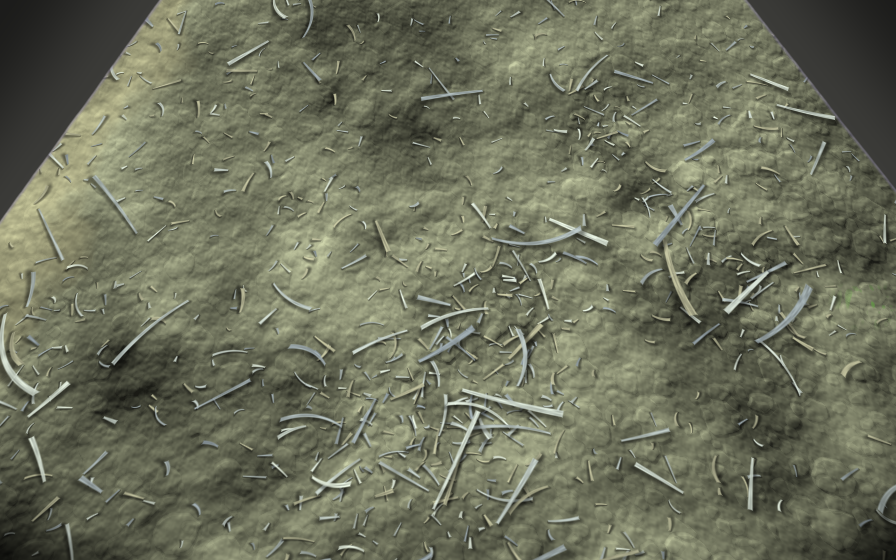
Give the GLSL for this texture, as a Shadertoy shader.

```glsl
const vec3 SOIL_TINT = vec3(1.0, 1.03, 0.83);
const vec3 TRACK_TINT = vec3(1.05, 1.04, 0.80);
const vec3 STRAW_PALE = vec3(0.90, 0.94, 0.87);
const vec3 STRAW_COOL = vec3(0.56, 0.61, 0.64);
const vec3 STRAW_TAN = vec3(0.72, 0.71, 0.56);
const vec3 LEAF_GREEN = vec3(0.34, 0.52, 0.24);
const vec3 BACKDROP = vec3(0.20, 0.20, 0.19);
const vec3 FRINGE = vec3(0.50, 0.47, 0.60);
const vec2 LIGHT_STEP = vec2(-0.003, 0.006);
const float SOIL_LEVEL = 0.465;
const float RELIEF_GAIN = 1.7;
const float ASPECT = 1.6;
const vec2 PLANT = vec2(1.55, 0.46);

// Straw heaps and hollows: centre and radius
const vec3 HEAPS[6] = vec3[6](
    vec3(1.08, 0.78, 0.10), vec3(0.90, 0.47, 0.14), vec3(0.75, 0.22, 0.20),
    vec3(1.21, 0.61, 0.09), vec3(1.36, 0.49, 0.10), vec3(0.08, 0.42, 0.10));
const vec3 HOLLOWS[6] = vec3[6](
    vec3(0.58, 0.84, 0.07), vec3(0.68, 0.72, 0.07), vec3(0.58, 0.29, 0.09),
    vec3(0.24, 0.35, 0.09), vec3(0.05, 0.12, 0.12), vec3(1.14, 0.65, 0.07));

vec4 hash4(vec2 p) {
    vec4 q = fract(p.xyxy * vec4(0.1031, 0.1030, 0.0973, 0.1099));
    q += dot(q, q.wzxy + 33.33);
    return fract((q.xxyz + q.yzzw) * q.zywx);
}

float valueNoise(vec2 p) {
    vec2 i = floor(p), f = fract(p);
    f = f * f * (3.0 - 2.0 * f);
    return mix(mix(hash4(i).x, hash4(i + vec2(1, 0)).x, f.x),
               mix(hash4(i + vec2(0, 1)).x, hash4(i + vec2(1, 1)).x, f.x), f.y);
}

float fbm(vec2 p) {
    float sum = 0.0, amp = 0.5;
    for (int i = 0; i < 6; i++) {
        sum += amp * valueNoise(p);
        p = mat2(1.6, 1.2, -1.2, 1.6) * p + 7.3;
        amp *= 0.55;
    }
    return sum / 1.08;
}

// Cellular domes: round clods of varied size
float clods(vec2 p) {
    float top = 0.0;
    for (int k = 0; k < 9; k++) {
        vec2 id = floor(p) + vec2(k % 3 - 1, k / 3 - 1);
        vec4 r = hash4(id + 51.0);
        float radius = mix(0.12, 0.6, r.z * r.z);
        vec2 d = (p - id - r.xy) / radius;
        top = max(top, radius * sqrt(max(0.0, 1.0 - dot(d, d))));
    }
    return top;
}

// Foreshortening: features shrink toward the top
vec2 ground(vec2 p) {
    return vec2((p.x - 0.8) * (0.85 + 0.5 * p.y), p.y * (0.9 + 0.3 * p.y)) + 3.0;
}

float heapDensity(vec2 g) {
    float density = 0.16;
    for (int i = 0; i < 6; i++) {
        vec2 d = (g - ground(HEAPS[i].xy)) / HEAPS[i].z;
        density += 0.8 * exp(-dot(d, d));
    }
    return min(density, 1.0);
}

float soilHeight(vec2 g, float lumpiness) {
    vec2 ragged = g + 0.010 * vec2(valueNoise(g * 70.0), valueNoise(g * 70.0 + 40.0));
    return fbm(g * 7.0) + lumpiness * (0.24 * clods(ragged * 17.0) + 0.13 * clods(ragged * 40.0 + 9.0));
}

// One scatter of stalks, mostly straight, laid over the colour with a soft shadow
vec3 layStraw(vec3 col, vec2 g, float cell, float width, float amount, float seed) {
    float soft = 1.0 / iResolution.y;
    for (int k = 0; k < 9; k++) {
        vec2 id = floor(g / cell) + vec2(k % 3 - 1, k / 3 - 1);
        vec4 r = hash4(id + seed), s = hash4(id + seed + 37.0);
        vec2 centre = (id + 0.15 + 0.7 * r.xy) * cell;
        if (r.z > amount * heapDensity(centre)) continue;
        float angle = 3.1416 * r.w;
        vec2 axis = vec2(cos(angle), sin(angle)), d = g - centre;
        vec2 q = vec2(dot(d, axis), dot(d, vec2(-axis.y, axis.x)));
        float reach = cell * mix(0.2, 0.62, s.x), bend = s.y - 0.5;
        q.y += 2.6 * bend * bend * bend * (q.x * q.x / reach - 0.3 * reach);
        float w = width * mix(0.5, 1.25, s.z) * (1.0 - 0.35 * q.x / reach * sign(bend));
        w = max(w, 0.3 * width);
        float beyond = max(abs(q.x) - reach, 0.0);
        float dist = max(abs(q.y) - w, abs(q.x) - reach);
        float shade = length(vec2(beyond, q.y + sign(axis.x) * 1.8 * w)) - w;
        col *= 1.0 - 0.4 * smoothstep(2.0 * w, -w, shade);
        vec3 stalk = mix(mix(STRAW_COOL, STRAW_PALE, s.w), STRAW_TAN, step(0.7, fract(s.z * 9.0)) * 0.85);
        stalk *= 0.82 + 0.3 * valueNoise(vec2(q.x * 60.0, q.y * 350.0) + id);
        col = mix(col, stalk, 0.92 * smoothstep(soft, -soft, dist));
    }
    return col;
}

void mainImage(out vec4 fragColor, in vec2 fragCoord) {
    vec2 uv = fragCoord / iResolution.xy;
    vec2 p = uv * vec2(ASPECT, 1.0), g = ground(p);

    // Soil relief, broad patches and ragged hollows
    float heap = heapDensity(g);
    float lumpiness = 0.45 + 0.6 * heap + 0.3 * smoothstep(0.8, 1.4, p.x);
    float h = soilHeight(g, lumpiness);
    float relief = h - soilHeight(g + LIGHT_STEP, lumpiness);
    float patches = valueNoise(g * 4.0 + 4.0) + 0.6 * valueNoise(g * 9.0 + 17.0) - 0.8;
    float level = SOIL_LEVEL + 0.42 * (h - 0.54) + RELIEF_GAIN * relief + 0.13 * patches;
    level -= 0.10 * smoothstep(0.95, 1.5, p.x) * smoothstep(0.85, 0.2, p.y);
    vec2 warp = vec2(valueNoise(g * 14.0), valueNoise(g * 14.0 + 30.0)) - 0.5;
    for (int i = 0; i < 6; i++) {
        vec2 d = (p - HOLLOWS[i].xy) / HOLLOWS[i].z + 1.3 * warp;
        level -= 0.18 * exp(-dot(d, d));
    }
    vec3 col = clamp(level, 0.10, 0.78) * SOIL_TINT;

    // Pale wheel track with faint tread along the left edge
    vec2 fromLeft = p - vec2(0.0, 0.604);
    float leftEdge = dot(fromLeft, vec2(0.812, -0.584));
    float along = dot(fromLeft, vec2(0.584, 0.812));
    float trackWidth = 0.065 + 0.15 * (1.0 - p.y);
    float track = smoothstep(0.035, -0.035, leftEdge - trackWidth + 0.16 * (h - 0.5));
    track *= smoothstep(0.2, 0.5, p.y);
    float tread = sin(along * 230.0 + 2.0 * sin(leftEdge * 90.0) + 5.0 * h);
    col = mix(col, (0.64 + 0.03 * tread + 0.6 * (level - SOIL_LEVEL)) * TRACK_TINT, 0.8 * track);

    // Small green seedling
    vec2 sprig = (p - PLANT) / vec2(0.04, 0.03);
    float leaves = smoothstep(0.12, 0.4, clods(p * 60.0 + 4.0 * warp)) * exp(-dot(sprig, sprig));
    col = mix(col, LEAF_GREEN * (0.5 + h), 0.8 * leaves);

    // Chaff first, long stalks last
    col = layStraw(col, g, 0.022, 0.0017, 0.50, 11.0);
    col = layStraw(col, g + 0.017, 0.042, 0.0022, 0.60, 83.0);
    col = layStraw(col, g, 0.080, 0.0030, 0.75, 29.0);
    col = layStraw(col, g + 0.03, 0.115, 0.0038, 0.75, 47.0);
    col = layStraw(col, g + 0.07, 0.165, 0.0048, 0.60, 61.0);

    // Lens falloff and plain corners beyond the slanted edges
    vec2 lens = (uv - 0.5) * 2.0;
    col *= 1.06 - 0.08 * dot(lens, lens);
    col *= 1.0 - 0.75 * smoothstep(1.18, 1.45, length(lens));
    float rightEdge = dot(p - vec2(1.333, 1.0), vec2(-0.784, -0.62));
    float edge = min(leftEdge, rightEdge) + 0.004 * (h - 0.5);
    col = mix(col, FRINGE, 0.55 * smoothstep(0.007, 0.0, edge));
    vec3 corner = BACKDROP * (1.15 - 0.6 * smoothstep(0.0, 0.22, -edge));
    col = mix(corner, col, smoothstep(-0.002, 0.002, edge));
    fragColor = vec4(clamp(col, 0.0, 1.0), 1.0);
}
```
